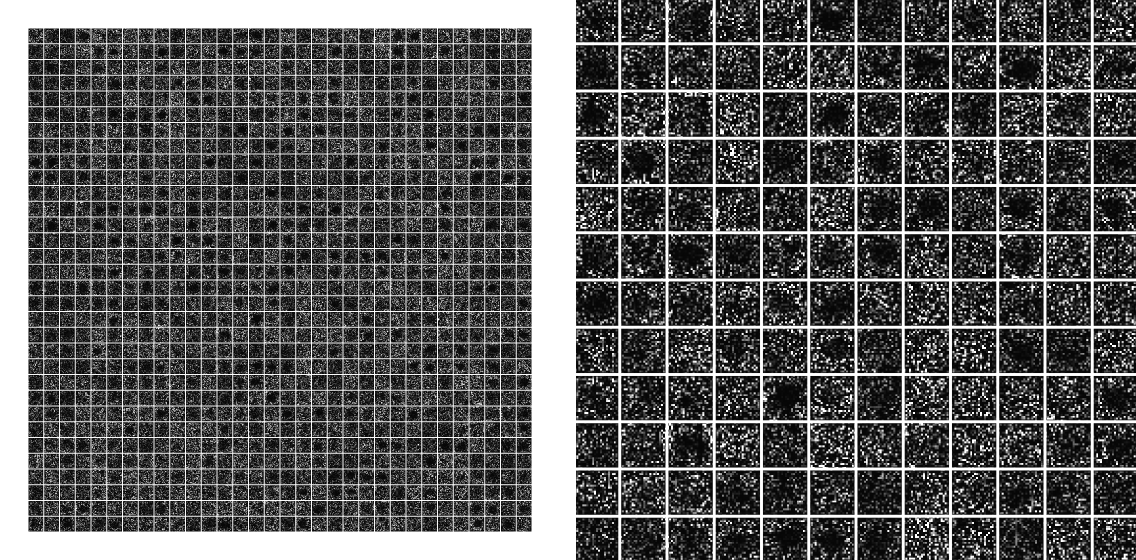
Left, the full canvas; right, a detail of the centre.
A three.js fragment shader for this pattern:

```glsl
// A white sheet with a 32 by 32 contact grid of dark, grainy square cells.
// Each cell holds hashed speckle, thinned by a dim rim and a soft central blot;
// white rules divide the cells, and the white margin wraps without a seam.

varying vec2 vUv;

const float CELLS = 32.0;         // repeats across and down
const float MARGIN = 0.05;        // white border, in canvas units
const float RULE_WIDTH = 0.062;   // rule width, in cells
const float GRAINS = 24.0;        // speckles along one cell side
const float GRAIN_POWER = 5.0;    // higher makes bright grains rarer
const float GRAIN_GAIN = 1.3;
const float PATCHES = 4.0;        // density patches along one cell side
const float BLOT_RADIUS = 0.33;
const int TAPS = 3;               // antialiasing samples per axis
const vec3 PAPER = vec3(1.0);
const vec3 INK = vec3(0.025);

float hash(vec2 p) {
  vec3 q = fract(vec3(p.xyx) * 0.1031);
  q += dot(q, q.yzx + 33.33);
  return fract((q.x + q.y) * q.z);
}

float valueNoise(vec2 p) {
  vec2 i = floor(p);
  vec2 f = fract(p);
  f = f * f * (3.0 - 2.0 * f);
  float low = mix(hash(i), hash(i + vec2(1.0, 0.0)), f.x);
  float high = mix(hash(i + vec2(0.0, 1.0)), hash(i + 1.0), f.x);
  return mix(low, high, f.y);
}

// Amount of speckle at a grid position, varied from cell to cell.
float speckleDensity(vec2 p) {
  vec2 cell = floor(p);
  vec2 local = fract(p) - 0.5;
  float edge = 0.5 - max(abs(local.x), abs(local.y));

  // Overall exposure drifts per cell and, slightly, per column.
  float exposure = mix(0.65, 1.3, hash(cell + 11.3));
  exposure *= mix(0.85, 1.15, hash(vec2(cell.x, 71.7)));
  exposure *= mix(0.65, 1.35, valueNoise(p * PATCHES + 5.0));

  // Central blot: usually darker than its surround, sometimes lighter.
  vec2 shift = vec2(hash(cell + 23.1), hash(cell + 37.9)) - 0.5;
  vec2 stretch = vec2(1.0, mix(1.0, 1.35, hash(cell + 41.3)));
  float radius = length((local - 0.16 * shift) * stretch);
  float blot = 1.0 - smoothstep(0.55 * BLOT_RADIUS, 1.15 * BLOT_RADIUS, radius);
  float blotTone = mix(-0.95, 0.3, hash(cell + 53.7));

  // Dim rim beside the rules, with worn light fringes on some cells.
  float rim = smoothstep(0.03, 0.12, edge);
  float fringe = 1.0 - smoothstep(0.07, 0.13, edge);
  fringe *= smoothstep(0.6, 1.0, hash(cell + 67.1));
  fringe *= smoothstep(0.35, 0.75, valueNoise(p * PATCHES + 200.0));

  return exposure * mix(0.3, 1.0, rim) * (1.0 + blot * blotTone) + 1.8 * fringe;
}

float speckle(vec2 p) {
  float grain = pow(hash(floor(p * GRAINS) + 101.0), GRAIN_POWER);
  return min(GRAIN_GAIN * grain * speckleDensity(p), 1.0);
}

// Exact share of a pixel covered by the nearest rule, on each axis.
vec2 ruleCoverage(vec2 p, vec2 pixel) {
  vec2 d = abs(fract(p + 0.5) - 0.5);
  vec2 halfRule = vec2(0.5 * RULE_WIDTH);
  vec2 upper = clamp(d + 0.5 * pixel, -halfRule, halfRule);
  vec2 lower = clamp(d - 0.5 * pixel, -halfRule, halfRule);
  return (upper - lower) / pixel;
}

void main() {
  vec2 grid = (vUv - MARGIN) / (1.0 - 2.0 * MARGIN) * CELLS;
  vec2 pixel = max(fwidth(grid), vec2(0.00001));

  // Average the fine grain over the pixel footprint.
  float light = 0.0;
  for (int y = 0; y < TAPS; y++) {
    for (int x = 0; x < TAPS; x++) {
      vec2 offset = (vec2(float(x), float(y)) + 0.5) / float(TAPS) - 0.5;
      light += speckle(grid + offset * pixel);
    }
  }
  light /= float(TAPS * TAPS);
  vec3 color = mix(INK, PAPER, light);

  // White rules between the cells.
  vec2 rule = ruleCoverage(grid, pixel);
  color = mix(color, PAPER, 1.0 - (1.0 - rule.x) * (1.0 - rule.y));

  // White margin around the grid.
  vec2 inside = clamp((0.5 * CELLS - abs(grid - 0.5 * CELLS)) / pixel + 0.5, 0.0, 1.0);
  color = mix(PAPER, color, inside.x * inside.y);

  gl_FragColor = vec4(color, 1.0);
}
```
